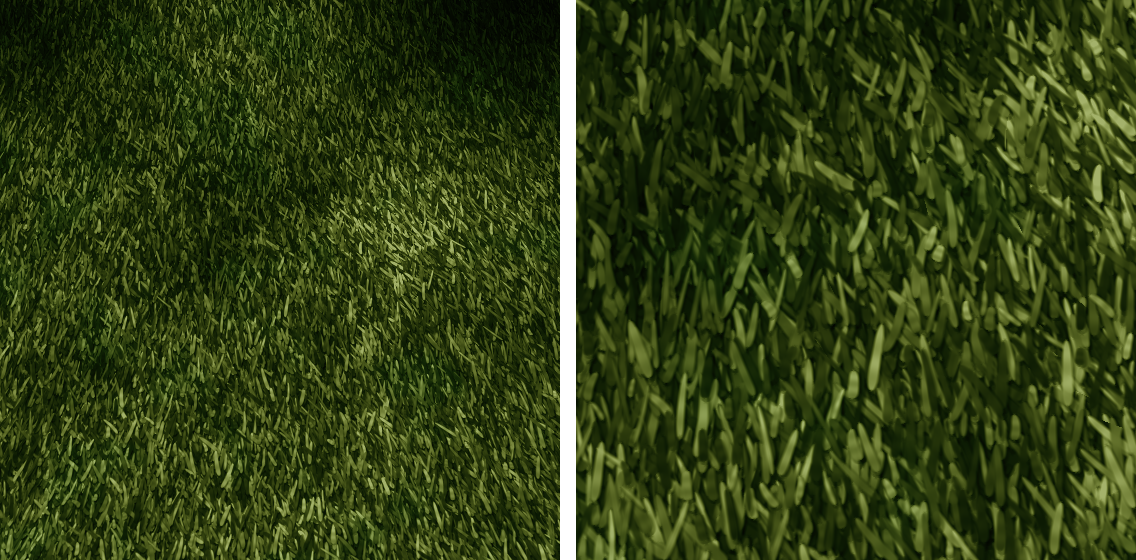
Left, the full canvas; right, a detail of the centre.
Give the GLSL for this texture, as a Shadertoy shader.

```glsl
// Mown grass in dappled light: layers of jittered cells each hold one soft,
// straight blade that shades what lies beneath it. Cells shrink towards the top
// for perspective, and broad pools of light and shade tint the whole lawn.

#define LAYERS 16
#define CELLS vec2(40.0, 22.0)
#define PERSPECTIVE 0.75
#define BLADE_LENGTH 0.027
#define BLADE_WIDTH 0.0041
#define SOFTNESS 0.0017
#define LEAN 0.75
#define SHADOW 0.3
#define DARK_TONE 0.105
#define BRIGHT_TONE 0.54
#define EXPOSURE 1.13

vec4 hash4(vec3 p) {
    vec4 q = fract(p.xyzx * vec4(0.1031, 0.1030, 0.0973, 0.1099));
    q += dot(q, q.wzxy + 33.33);
    return fract((q.xxyz + q.yzzw) * q.zywx);
}

// Smooth wandering variation, roughly -1 to 1
float mottle(vec2 p) {
    float sum = 0.0, weight = 0.5;
    for (int i = 0; i < 4; i++) {
        sum += weight * sin(p.x + 1.7 * sin(p.y * 0.8)) * sin(p.y + 1.3 * sin(p.x * 0.7));
        p = mat2(1.4, 1.1, -1.1, 1.4) * p + 2.3;
        weight *= 0.6;
    }
    return sum;
}

// Soft elliptical pool, 1 at its centre
float pool(vec2 uv, vec2 centre, vec2 radius) {
    vec2 d = (uv - centre) / radius;
    return exp(-dot(d, d));
}

float dappledLight(vec2 uv) {
    vec2 slope = vec2(uv.x * 0.8 + uv.y * 0.6, uv.y * 0.8 - uv.x * 0.6);
    float light = 1.04 + 0.24 * mottle(uv * 9.0 + 1.0) + 0.2 * mottle(uv * 27.0 + 3.0);
    light += 0.62 * pool(uv, vec2(0.74, 0.61), vec2(0.15, 0.13));
    light += 0.26 * pool(uv, vec2(0.27, 0.43), vec2(0.17, 0.1));
    light += 0.2 * pool(uv, vec2(0.45, 0.9), vec2(0.14, 0.12));
    light += 0.22 * pool(uv, vec2(0.5, 0.0), vec2(0.6, 0.18));
    light -= 0.36 * pool(slope, vec2(0.66, 0.2), vec2(0.36, 0.1));
    light *= 1.0 - 0.84 * pool(uv, vec2(0.94, 1.0), vec2(0.36, 0.22));
    light *= 1.0 - 0.68 * pool(uv, vec2(0.04, 1.0), vec2(0.24, 0.22));
    return max(light, 0.12);
}

// Stretch distant rows so that cells become smaller up the canvas
vec2 groundPlane(vec2 uv) {
    return vec2((uv.x - 0.5) * (1.0 + PERSPECTIVE * uv.y),
                uv.y + 0.5 * PERSPECTIVE * uv.y * uv.y);
}

// Signed distance to a bent blade, approximate; along runs -1 to 1, root to tip
float bladeDistance(vec2 d, float angle, vec2 size, float bend, out float along) {
    float s = sin(angle), c = cos(angle);
    d = vec2(c * d.x - s * d.y, s * d.x + c * d.y);
    along = clamp(d.y / size.y, -1.0, 1.0);
    d.x += bend * size.x * along * along;
    float taper = sqrt(1.0 - pow(abs(along), 5.0)) * (1.0 - 0.2 * along);
    return max(abs(d.x) - size.x * taper, abs(d.y) - size.y);
}

// Paint one layer of blades over the tone below it
float paintLayer(float tone, vec2 ground, float layer, float flattened) {
    vec2 grid = ground * CELLS + layer * vec2(0.618, 0.377);
    vec2 cell = floor(grid);
    for (int y = 1; y >= -1; y--)
    for (int x = -1; x <= 1; x++) {
        vec2 id = cell + vec2(x, y);
        vec4 place = hash4(vec3(id, layer * 7.31));
        vec4 form = hash4(vec3(id + 71.7, layer * 3.17 + 5.0));
        vec2 d = (grid - id - place.xy) / CELLS;

        float angle = (place.z - 0.45) * LEAN;
        angle -= 0.7 * step(form.x, flattened);
        vec2 size = vec2(BLADE_WIDTH, BLADE_LENGTH) * mix(vec2(0.4, 0.25), vec2(1.0), form.yz);
        float along, shadeAlong;
        float bend = form.w * 1.2 - 0.6;
        float dist = bladeDistance(d, angle, size, bend, along);
        float shade = bladeDistance(d - vec2(0.0014, -0.0014), angle, size * 1.1,
                                    bend, shadeAlong);

        float value = mix(DARK_TONE, BRIGHT_TONE, pow(place.w, 1.6));
        value *= 0.95 + 0.12 * along + 0.08 * sin(along * 7.0 + form.w * 6.3);
        tone *= 1.0 - SHADOW * (1.0 - smoothstep(-0.001, 0.0022, shade));
        tone = mix(tone, value, 0.92 * (1.0 - smoothstep(-SOFTNESS, SOFTNESS, dist)));
    }
    return tone;
}

// Olive ramp: blue rises late, red trails green
vec3 grassColor(float green, float coolness) {
    float red = max(green - 0.056 - 0.025 * coolness, green * 0.45);
    return vec3(red, green, 0.85 * green * green + 0.004);
}

void mainImage(out vec4 fragColor, in vec2 fragCoord) {
    vec2 uv = fragCoord / iResolution.xy;
    vec2 ground = groundPlane(uv);
    float flattened = 0.2 + 0.4 * pool(uv, vec2(0.75, 0.58), vec2(0.2, 0.16));
    float tone = DARK_TONE;
    for (int i = 0; i < LAYERS; i++) {
        float buried = 1.0 - float(i) / float(LAYERS);
        tone = paintLayer(tone, ground, float(i), flattened + 0.3 * buried);
    }

    float green = min(tone * dappledLight(uv) * EXPOSURE, 0.7);
    float coolness = smoothstep(0.0, 0.7, mottle(uv * 13.0 + 4.0));
    fragColor = vec4(grassColor(green, coolness), 1.0);
}
```
